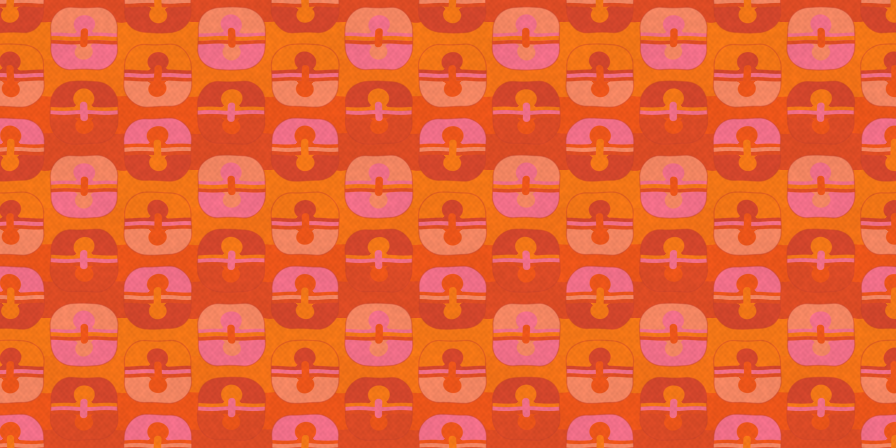
Reproduce this pattern procedurally as a WebGL 1 fragment shader.

```glsl
precision highp float;
uniform vec2 u_resolution;

const vec3 PINK = vec3(0.94, 0.43, 0.53);
const vec3 SALMON = vec3(0.95, 0.52, 0.38);
const vec3 ORANGE = vec3(0.95, 0.46, 0.09);
const vec3 FLAME = vec3(0.92, 0.33, 0.10);
const vec3 BRICK = vec3(0.82, 0.27, 0.17);

float hash(vec2 p) {
  return fract(sin(dot(p, vec2(41.3, 289.1))) * 4375.5);
}

// Distance to the nearest scattered cell point
float cellular(vec2 p) {
  vec2 cell = floor(p);
  float nearest = 1.0;
  for (int j = -1; j <= 1; j++) {
    for (int i = -1; i <= 1; i++) {
      vec2 c = cell + vec2(float(i), float(j));
      vec2 point = c + vec2(hash(c), hash(c + 17.0));
      nearest = min(nearest, length(point - p));
    }
  }
  return nearest;
}

float roundBox(vec2 p, vec2 halfSize, float radius) {
  vec2 d = abs(p) - halfSize + radius;
  return length(max(d, 0.0)) + min(max(d.x, d.y), 0.0) - radius;
}

float fill(float d, float aa) {
  return 1.0 - smoothstep(-aa, aa, d);
}

// Round head on a short stem; the stem reaches y = 0 and flares there
float keyhole(vec2 p, float headHeight, float radius) {
  float head = length((p - vec2(0.0, headHeight)) * vec2(0.9, 1.0)) - radius;
  float flare = 0.07 * exp(-max(p.y, 0.0) * 28.0);
  float stem = max(abs(p.x) - radius * 0.62 - flare, max(-p.y, p.y - headHeight));
  return min(head, stem);
}

void main() {
  vec2 canvas = gl_FragCoord.xy / u_resolution.y;
  float aa = 4.5 / u_resolution.y;
  vec2 q = vec2(canvas.x * 6.08 - 1.141, (1.0 - canvas.y) * 6.05 - 0.52);
  q += 0.006 * sin(q.yx * vec2(9.0, 11.0) + 2.0 * sin(q * 2.3));

  // Staggered columns; y points down inside each motif
  float column = floor(q.x + 0.5);
  float odd = mod(column, 2.0);
  float row = floor(q.y + 0.5 - 0.5 * odd);
  row = floor(q.y - 0.5 * odd + 0.5);
  vec2 p = q - vec2(column, row + 0.5 * odd);
  float alternate = mod(row, 2.0);

  // Four background bands that link the columns
  float wave = 0.035 * cos(6.2832 * q.x);
  float band = mod(q.y + 0.25 + wave, 2.0) * 2.0;
  vec3 color = mix(ORANGE, mix(ORANGE, FLAME, 0.15), smoothstep(1.0 - aa, 1.0 + aa, band));
  color = mix(color, FLAME, smoothstep(2.0 - 2.0 * aa, 2.0 + 2.0 * aa, band));
  color = mix(color, mix(FLAME, BRICK, 0.6), smoothstep(3.0 - 2.0 * aa, 3.0 + 2.0 * aa, band));
  color = mix(color, ORANGE, smoothstep(4.0 - 2.0 * aa, 4.0, band));

  // Four colourways, by column parity and row parity
  vec3 upper = SALMON, upperKey = PINK, accent = ORANGE, nub = FLAME;
  vec3 lower = PINK, lowerKey = SALMON;
  if (odd < 0.5 && alternate > 0.5) {
    upper = BRICK; upperKey = ORANGE; accent = PINK; nub = PINK;
    lower = mix(BRICK, FLAME, 0.3); lowerKey = FLAME;
  } else if (odd > 0.5 && alternate < 0.5) {
    upper = ORANGE; upperKey = BRICK; accent = PINK; nub = FLAME;
    lower = SALMON; lowerKey = FLAME;
  } else if (odd > 0.5) {
    upper = PINK; upperKey = FLAME; accent = SALMON; nub = ORANGE;
    lower = BRICK; lowerKey = ORANGE;
  }

  // Upper and lower halves with their keyholes
  vec3 motif = mix(upper, lower, smoothstep(-aa, aa, p.y));
  motif = mix(motif, upperKey, fill(keyhole(vec2(p.x, -p.y - 0.06), 0.13, 0.13), aa));
  motif = mix(motif, lowerKey, fill(keyhole(vec2(p.x, p.y - 0.07), 0.11, 0.11), aa));

  // Stripes across the waist and the nub through them
  motif = mix(motif, upperKey, fill(abs(p.y + 0.05) - 0.025, aa));
  motif = mix(motif, accent, fill(abs(p.y) - 0.028, aa));
  motif = mix(motif, mix(FLAME, BRICK, 0.5), fill(abs(p.y - 0.05) - 0.024, aa));
  motif = mix(motif, nub, fill(roundBox(p - vec2(0.0, -0.01), vec2(0.05, 0.13), 0.045), aa));

  float body = roundBox(p, vec2(0.455, 0.42), 0.29);
  color = mix(color, motif, fill(body, aa));
  color = mix(color, BRICK * 0.95, 0.45 * fill(abs(body) - 0.008, aa));

  // Woven threads and uneven dye
  vec2 thread = sin(canvas * vec2(560.0, 480.0));
  float grain = cellular(canvas * 75.0) - 0.45;
  float dye = sin(q.x * 3.1 + sin(q.y * 2.7)) * sin(q.y * 4.3 + 1.0);
  color *= 1.0 + 0.02 * thread.x * thread.y + 0.06 * grain + 0.012 * dye;
  gl_FragColor = vec4(color, 1.0);
}
```
